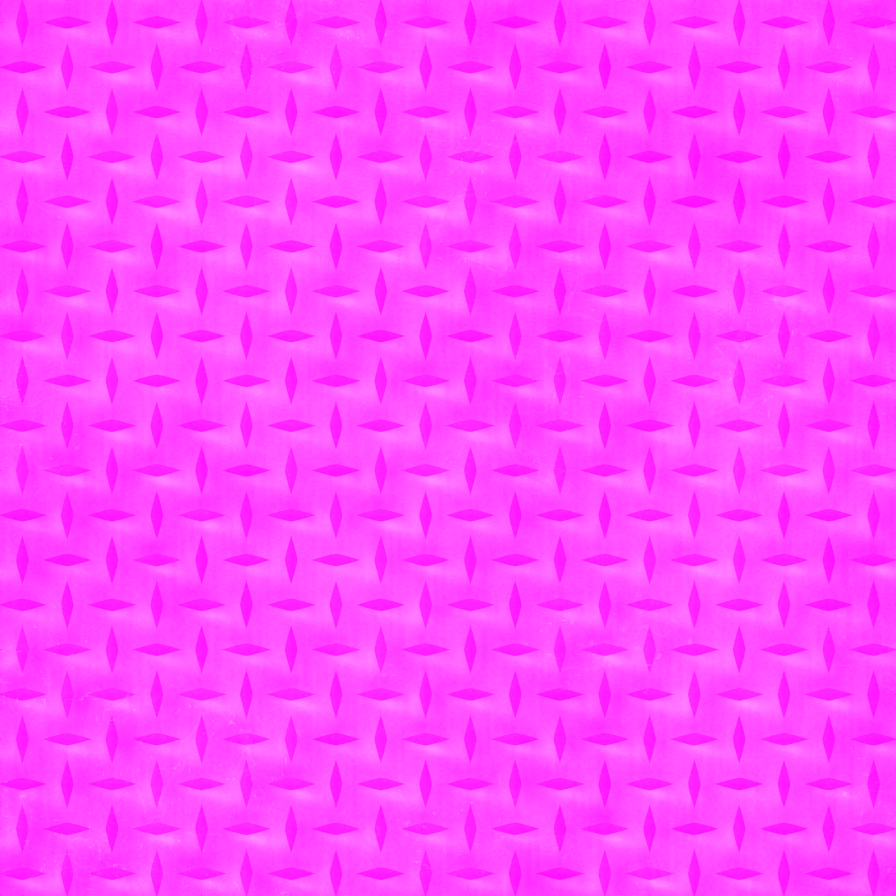
Reproduce this texture procedurally as a WebGL 2 fragment shader.

```glsl
#version 300 es
precision highp float;

uniform vec2 u_resolution;
out vec4 fragColor;

const float CELLS = 20.0;

float hash(vec2 p) {
    return fract(sin(dot(p, vec2(127.1, 311.7))) * 43758.5453);
}

// Value noise that wraps after a whole number of lattice steps
float noise(vec2 uv, vec2 period) {
    vec2 p = uv * period;
    vec2 i = floor(p), f = fract(p);
    f = f * f * (3.0 - 2.0 * f);
    vec2 a = mod(i, period), b = mod(i + 1.0, period);
    return mix(mix(hash(a), hash(vec2(b.x, a.y)), f.x),
               mix(hash(vec2(a.x, b.y)), hash(b), f.x), f.y);
}

float fbm(vec2 uv, float period) {
    float sum = 0.0, weight = 0.5;
    for (int k = 0; k < 4; k++) {
        sum += weight * noise(uv, vec2(period));
        period *= 2.0;
        weight *= 0.5;
    }
    return sum / 0.9375;
}

// Slender lozenge along x with slightly bulging sides
float lozenge(vec2 p) {
    p = abs(p);
    float halfWidth = 0.152 * (1.0 - pow(min(p.x / 0.575, 1.0), 1.2)) - 0.012;
    return p.y - halfWidth + max(p.x - 0.56, 0.0);
}

float glow(vec2 p, vec2 center, vec2 size) {
    vec2 d = (p - center) / size;
    return exp(-dot(d, d));
}

void main() {
    vec2 uv = gl_FragCoord.xy / u_resolution;
    vec2 grid = uv * CELLS;
    float edge = 0.75 * CELLS / min(u_resolution.x, u_resolution.y);

    // Gather raised studs and their soft shading from nearby cells
    float stud = 0.0, facet = 0.0, relief = 0.0;
    for (int y = -1; y <= 1; y++) {
        for (int x = -1; x <= 1; x++) {
            vec2 cell = floor(grid) + vec2(x, y);
            vec2 p = grid - cell - 0.5;
            float vary = hash(mod(cell, CELLS) + 7.0);
            bool upright = mod(cell.x + cell.y, 2.0) > 0.5;
            float mask = 1.0 - smoothstep(-edge, edge, lozenge(upright ? p.yx : p));
            stud = max(stud, mask);
            facet += mask * (0.04 * (vary - 0.5) + 0.03 * smoothstep(-0.08, 0.08, upright ? -p.x : p.y));

            float shade = upright
                ? 0.09 * glow(p, vec2(-0.22, -0.2), vec2(0.24, 0.32))
                    - 0.06 * glow(p, vec2(0.3, -0.1), vec2(0.28, 0.35))
                : 0.13 * glow(p, vec2(0.2, -0.19 - 0.2 * p.x), vec2(0.38, 0.14))
                    - 0.06 * glow(p, vec2(-0.1, 0.25), vec2(0.45, 0.22));
            relief += shade * (0.6 + 0.8 * vary);
        }
    }

    // Cloudy sheet, brushed streaks and grain
    float cloud = fbm(uv, 5.0) - 0.5;
    float dents = fbm(uv + 0.37, 24.0) - 0.5;
    float streaks = noise(uv, vec2(220.0, 28.0)) - 0.5;
    float grain = noise(uv, vec2(400.0)) - 0.5;
    float green = 0.316 + relief + 0.14 * cloud + 0.12 * dents + 0.035 * streaks + 0.04 * grain;

    float studGreen = 0.11 + facet + 0.08 * cloud + 0.05 * dents + 0.04 * grain;
    green = mix(green, studGreen, stud);

    // Pale scuffs: thin broken scratches and worn specks
    float wear = smoothstep(0.45, 0.7, fbm(uv + 0.61, 9.0));
    float scratch = 1.0 - smoothstep(0.0, 0.025, abs(fbm(uv + 0.19, 14.0) - 0.5));
    float specks = smoothstep(0.84, 1.0, noise(uv, vec2(260.0)));
    green += wear * (0.04 * scratch + 0.12 * specks + 0.03 * stud);

    fragColor = vec4(1.0, clamp(green, 0.06, 0.65), 1.0, 1.0);
}
```
